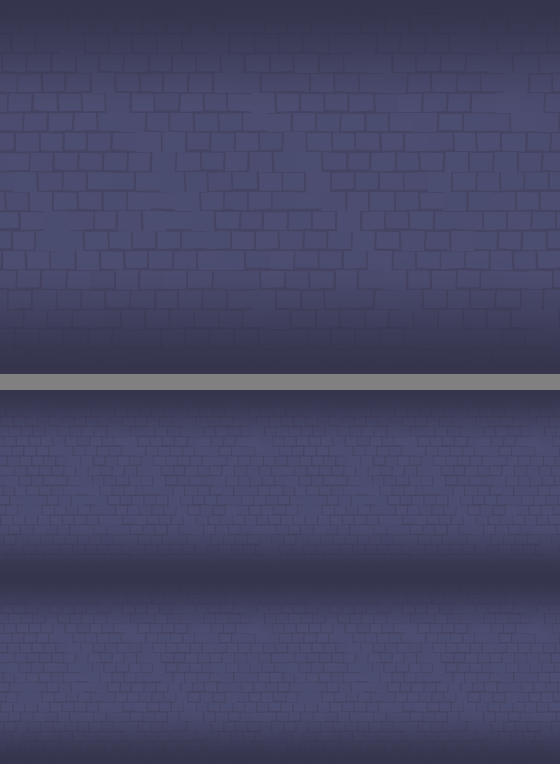
Top, the tile; bottom, the same tile 2 across and 2 down.
Write a Shadertoy shader that draws this texture.

```glsl
// Dusky violet wall of small uneven bricks with missing joints, fading dark at top and bottom.

const vec2 BRICKS = vec2(23.0, 19.0);   // bricks across, rows down

// Four random values per brick
vec4 hash4(vec2 p) {
    vec4 q = fract(p.xyxy * vec4(0.1031, 0.1030, 0.0973, 0.1099));
    q += dot(q, q.wzxy + 33.33);
    return fract((q.xxyz + q.yzzw) * q.zywx);
}

// Chance of a missing joint, high along slanting worn bands
float wear(float column) {
    return mod(column, 6.0) < 0.5 ? 0.75 : 0.06;
}

// Signed distance to the upright joint on the left of a column, in brick widths
float uprightJoint(vec2 f, float column, float row) {
    float c = mod(column, BRICKS.x);
    vec4 h = hash4(vec2(c + 3.0, row + 41.0));
    if (h.x < wear(c)) return 1.0;
    float center = (h.y - 0.5) * 0.08 + (h.z - 0.5) * 0.1 * (f.y - 0.5);
    return abs(f.x - center) - mix(0.032, 0.052, h.w);
}

void mainImage(out vec4 fragColor, in vec2 fragCoord) {
    vec2 uv = fragCoord / iResolution.xy;
    vec2 pixel = BRICKS / iResolution.xy;

    // Stagger each row, restarting every ten rows
    vec2 p = uv * BRICKS - vec2(0.236, 0.27);
    float row = mod(floor(p.y), BRICKS.y);
    p.x += 0.63 * mod(row, 10.0);
    float column = mod(floor(p.x), BRICKS.x);
    vec2 f = fract(p);

    // Upright joints on both sides
    float upright = min(uprightJoint(f, column, row),
                        uprightJoint(f - vec2(1.0, 0.0), column + 1.0, row));

    // Wedge-shaped bed joints below and above
    vec4 h = hash4(vec2(column + 17.0, row + 7.0));
    vec4 tone = hash4(vec2(column + 71.0, row + 29.0));
    float below = f.y - mix(0.02 + 0.13 * h.x, 0.02 + 0.13 * h.y, f.x);
    float above = 1.0 - f.y - mix(0.07 * h.z, 0.07 * h.w, f.x);
    float bed = tone.x < wear(column) ? 1.0 : min(below, above);

    // Smooth joint edges
    float brick = smoothstep(-0.6, 0.6, upright / pixel.x)
                * smoothstep(-0.6, 0.6, bed / pixel.y);

    vec3 brickColor = vec3(0.296, 0.302, 0.440) + 0.008 * (tone.y - 0.5);
    vec3 jointColor = vec3(0.272, 0.265, 0.385);
    vec3 shadeColor = vec3(0.208, 0.205, 0.300);
    vec3 color = mix(jointColor, brickColor, brick);

    // Shade towards the top and bottom edges
    float edge = min(uv.y, 1.0 - uv.y);
    color = mix(shadeColor, color, smoothstep(-0.02, 0.32, edge));
    fragColor = vec4(color, 1.0);
}
```
